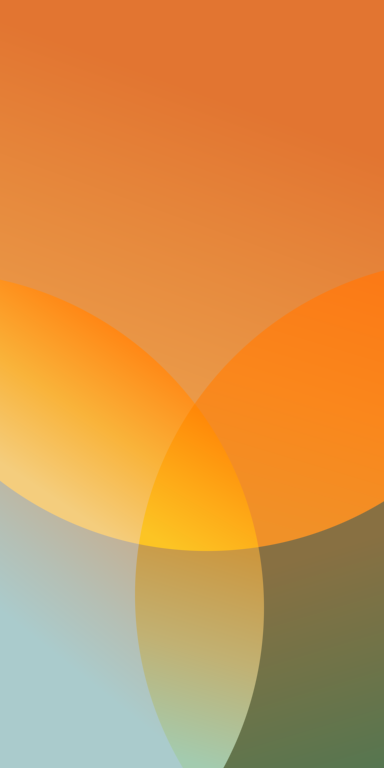
Reproduce this background procedurally as a WebGL 1 fragment shader.

```glsl
precision highp float;
// Three large overlapping discs divide the canvas into warm and cool panes.
// Each pane is a slanted three-stop gradient; soft disc masks choose
// which pane shows, as if the discs were sheets of tinted glass.

uniform vec2 u_resolution;

// Antialiased coverage of a disc, in units of the canvas width
float disc(vec2 p, vec2 center, float radius) {
  float pixel = 1.0 / u_resolution.x;
  return 1.0 - smoothstep(-0.8 * pixel, 0.8 * pixel, distance(p, center) - radius);
}

// Three-stop gradient along an axis, from position start to position end
vec3 ramp(vec2 p, vec2 axis, float start, float end, vec3 first, vec3 middle, vec3 last) {
  float t = clamp((dot(p, axis) - start) / (end - start), 0.0, 1.0) * 2.0;
  return mix(mix(first, middle, min(t, 1.0)), last, max(t - 1.0, 0.0));
}

void main() {
  // x runs 0..1 to the right, y runs 0..2 downward
  vec2 uv = gl_FragCoord.xy / u_resolution;
  vec2 p = vec2(uv.x, 2.0 - 2.0 * uv.y);

  // Disc masks
  float top = disc(p, vec2(0.539, 0.5495), 0.8854);
  float left = disc(p, vec2(-0.1875, 1.583), 0.875);
  float right = disc(p, vec2(1.2266, 1.5495), 0.875);

  // Panes inside the top disc
  vec3 sky = ramp(p, vec2(-0.36, 1.0), 0.05, 0.85,
    vec3(0.886, 0.459, 0.192), vec3(0.902, 0.533, 0.235), vec3(0.918, 0.6, 0.282));
  vec3 honey = ramp(p, vec2(-0.55, 0.83), 0.55, 1.0,
    vec3(1.0, 0.533, 0.086), vec3(0.976, 0.702, 0.227), vec3(0.957, 0.804, 0.49));
  vec3 tangerine = ramp(p, vec2(-0.3, 1.0), 0.43, 1.17,
    vec3(0.984, 0.478, 0.086), vec3(0.98, 0.529, 0.11), vec3(0.941, 0.569, 0.157));
  vec3 amber = ramp(p, vec2(-0.5, 0.85), 0.65, 0.99,
    vec3(1.0, 0.533, 0.03), vec3(0.996, 0.655, 0.086), vec3(0.988, 0.769, 0.141));

  // Panes below the top disc
  vec3 mist = ramp(p, vec2(-0.8, 1.0), 1.146, 1.59,
    vec3(0.761, 0.698, 0.596), vec3(0.71, 0.749, 0.706), vec3(0.667, 0.796, 0.8));
  vec3 moss = ramp(p, vec2(0.3, 1.0), 1.69, 2.3,
    vec3(0.533, 0.439, 0.259), vec3(0.439, 0.451, 0.282), vec3(0.337, 0.463, 0.314));
  vec3 sand = ramp(p, vec2(-0.3, 1.0), 1.245, 1.836,
    vec3(0.8, 0.592, 0.247), vec3(0.757, 0.694, 0.451), vec3(0.639, 0.796, 0.686));

  // Combine the panes by overlap
  vec3 upper = mix(mix(sky, tangerine, right), mix(honey, amber, right), left);
  vec3 lower = mix(moss, mix(mist, sand, right), left);
  gl_FragColor = vec4(mix(lower, upper, top), 1.0);
}
```
